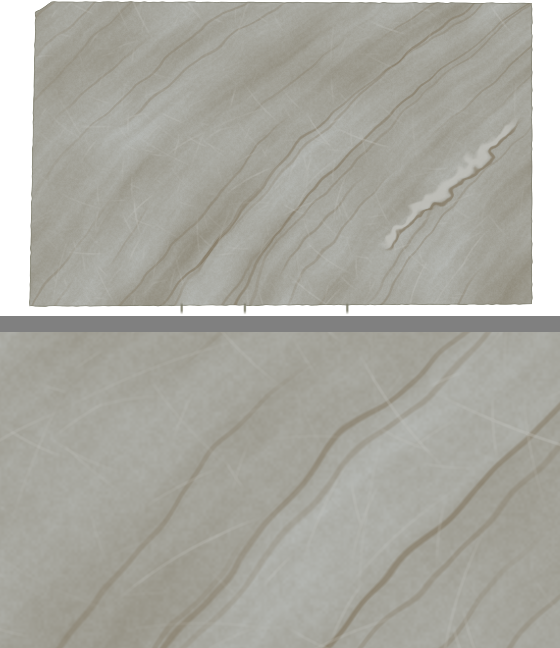
Top, the full canvas; bottom, a detail of the centre.
Write a Shadertoy shader that draws this texture.

```glsl
const vec3 PAPER = vec3(1.0);
const vec3 BEIGE = vec3(0.555, 0.535, 0.475);
const vec3 PALE_GREY = vec3(0.685, 0.69, 0.668);
const vec3 RUST = vec3(0.47, 0.41, 0.31);
const vec3 QUARTZ = vec3(0.77, 0.77, 0.75);
const vec3 RIM = vec3(0.42, 0.42, 0.34);

float hash(vec2 p) {
    vec3 h = fract(vec3(p.xyx) * 0.1031);
    h += dot(h, h.yzx + 33.33);
    return fract((h.x + h.y) * h.z);
}

float noise(vec2 p) {
    vec2 i = floor(p), f = fract(p);
    f = f * f * (3.0 - 2.0 * f);
    return mix(mix(hash(i), hash(i + vec2(1, 0)), f.x),
               mix(hash(i + vec2(0, 1)), hash(i + vec2(1, 1)), f.x), f.y);
}

float fbm(vec2 p) {
    float sum = 0.0, amp = 0.533;
    for (int i = 0; i < 4; i++) {
        sum += amp * noise(p);
        p = p * 2.03 + 17.3;
        amp *= 0.5;
    }
    return sum;
}

float stroke(float d, float width, float px) {
    return 1.0 - smoothstep(width * 0.3, width + px, abs(d));
}

// Hairline fractures: one slightly bent segment per grid cell
float fractures(vec2 p, float cell, float seed, float px) {
    vec2 g = p / cell, id = floor(g);
    float sum = 0.0;
    for (int j = -1; j <= 1; j++)
    for (int i = -1; i <= 1; i++) {
        vec2 c = id + vec2(i, j), key = c + seed;
        float angle = 3.14159 * hash(key);
        float reach = mix(0.3, 0.95, hash(key + 5.7));
        vec2 dir = vec2(cos(angle), sin(angle));
        vec2 d = g - c - vec2(hash(key + 11.1), hash(key + 23.9));
        float along = dot(d, dir);
        float across = dot(d, vec2(-dir.y, dir.x)) + 0.12 * along * along;
        float fade = 1.0 - smoothstep(reach * 0.3, reach, abs(along));
        sum += hash(key + 41.3) * fade * stroke(across, 0.0016 / cell, px / cell);
    }
    return min(sum, 1.0);
}

// Signed distance inside the slab, with one clipped corner
float slabInside(vec2 p) {
    float sides = min(p.x - 0.092 - 0.02 * p.y, 1.684 - p.x);
    float ends = min(p.y - 0.03 - 0.004 * p.x, 0.996 - 0.003 * p.x - p.y);
    float corner = dot(p - vec2(0.111, 0.961), normalize(vec2(0.037, -0.056)));
    return min(min(sides, ends), corner);
}

// Bent coordinate that stays constant along the bedding
float bedding(vec2 p) {
    float bend = mix(0.2, 0.4, smoothstep(0.2, 1.1, p.x));
    float wobble = 0.07 * (fbm(p * 4.0) - 0.5) + 0.018 * (noise(p * 17.0) - 0.5);
    return p.x - 0.6 * p.y - bend * p.y * p.y + wobble;
}

float rustVeins(float q, float y, float px) {
    float sum = 0.0;
    for (int i = 0; i < 20; i++) {
        float k = float(i);
        float offset = -0.78 + 0.115 * k + 0.09 * hash(vec2(k, 3.0));
        float drift = 0.05 * (noise(vec2(y * 3.0, k * 7.1)) - 0.5);
        float visible = smoothstep(0.35, 0.8, noise(vec2(y * 4.0, k * 5.3 + 2.0)));
        sum += 0.42 * visible * stroke(q - offset - drift, 0.0045, px);
    }
    // Main seams with their side branches
    for (int i = 0; i < 4; i++) {
        float k = float(i);
        float offset = 0.52 + 0.2 * floor(k / 2.0) + 0.035 * mod(k, 2.0);
        float drift = 0.045 * (noise(vec2(y * 5.0, k * 9.7)) - 0.5);
        float strength = mix(0.25, 0.85, noise(vec2(y * 7.0, k * 3.1)));
        strength *= 1.0 - 0.4 * mod(k, 2.0);
        sum += strength * stroke(q - offset - drift + 0.06 * k * y / 3.0, 0.005, px);
    }
    return min(sum, 1.0);
}

vec3 stone(vec2 p, float px) {
    float q = bedding(p);
    float bands = fbm(vec2(q * 7.0, p.y * 1.6));
    float streaks = fbm(vec2(q * 30.0, p.y * 5.0) + 9.0);
    float clouds = fbm(p * 5.0 + 31.0);
    float grain = noise(p * 150.0) + noise(p * 310.0) - 1.0;

    float tone = 0.62 + 0.95 * (bands - 0.5) + 0.45 * (streaks - 0.5)
               + 0.55 * (clouds - 0.5) + 0.13 * grain;
    tone -= 0.24 * exp(-pow((q - 0.48) / 0.06, 2.0));
    tone += 0.22 * exp(-pow((q - 0.61) / 0.05, 2.0));
    vec3 col = mix(BEIGE, PALE_GREY, clamp(tone, -0.1, 1.25));

    col = mix(col, RUST, 0.62 * rustVeins(q, p.y, px));

    // Ragged quartz seam with a rusty lower edge
    vec2 start = vec2(1.21, 0.23), span = vec2(0.42, 0.39);
    float t = dot(p - start, span) / dot(span, span);
    float side = dot(p - start, normalize(vec2(-span.y, span.x)));
    side += 0.05 * (fbm(p * 11.0) - 0.5) + 0.025 * (noise(p * 40.0) - 0.5);
    float inSeam = smoothstep(-0.03, 0.04, t) * (1.0 - smoothstep(0.92, 1.05, t));
    float width = 0.006 + 0.017 * noise(vec2(t * 7.0, 4.0));
    col = mix(col, QUARTZ, 0.75 * inSeam * stroke(side, width, px));
    col = mix(col, RUST, 0.55 * inSeam * stroke(side + width + 0.004, 0.006, px));

    float cracks = fractures(p, 0.2, 3.0, px) + fractures(p, 0.11, 57.0, px)
                 + 0.7 * fractures(p, 0.06, 91.0, px);
    return mix(col, QUARTZ, 0.36 * min(cracks, 1.0) * smoothstep(0.2, 0.65, clouds));
}

void mainImage(out vec4 fragColor, in vec2 fragCoord) {
    float px = 1.0 / iResolution.y;
    vec2 p = fragCoord * px;
    float inside = slabInside(p) + 0.003 * (noise(p * 70.0) - 0.5);

    vec3 slab = mix(RIM, stone(p, px), 0.45 + 0.55 * smoothstep(0.0, 0.005, inside));
    vec3 col = mix(PAPER, slab, smoothstep(-0.5 * px, 0.5 * px, inside));

    // Small resin drips under the lower edge
    for (int i = 0; i < 3; i++) {
        float x = 0.575 + 0.2 * float(i) + 0.124 * float(i / 2);
        float drip = stroke(p.x - x, 0.003, px) * stroke(p.y - 0.024, 0.018, px);
        col = mix(col, RIM, 0.8 * drip);
    }
    fragColor = vec4(col, 1.0);
}
```
